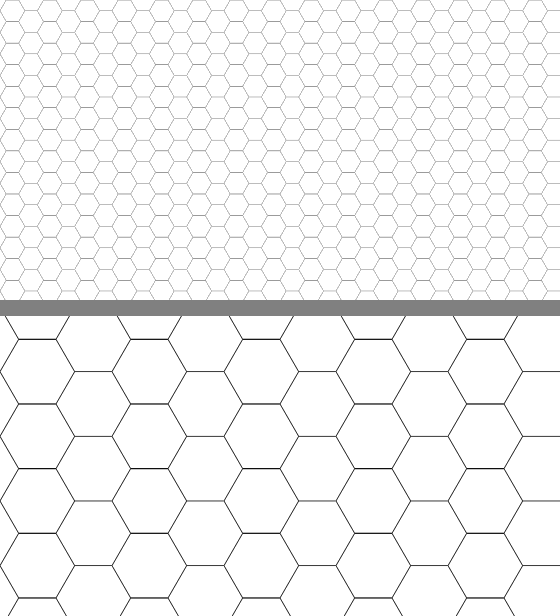
Top, the full canvas; bottom, a detail of the centre.
Give the GLSL for this pattern, as a Shadertoy shader.

```glsl
// Honeycomb of thin dark outlines on white, flat-topped hexagons in staggered columns.

#define REPEATS_ACROSS 15.0
#define LINE_WIDTH 0.021        // in hexagon sides
#define HEAVY_RATIO 1.5         // level edges of the main columns
#define LINE_COLOR vec3(0.0)
#define PAPER_COLOR vec3(1.0)

const float SQRT3 = sqrt(3.0);
const vec2 PERIOD = vec2(3.0, SQRT3);   // repeat size for a side of one

// Offset from the nearest point of a rectangular lattice through origin.
vec2 latticeOffset(vec2 p, vec2 origin) {
    return mod(p - origin + 0.5 * PERIOD, PERIOD) - 0.5 * PERIOD;
}

// Fraction of a filter-wide box covered by a line at this distance.
float lineCoverage(float dist, float width, float pixel) {
    float nearSide = max(dist - 0.5 * pixel, -0.5 * width);
    float farSide = min(dist + 0.5 * pixel, 0.5 * width);
    return clamp((farSide - nearSide) / pixel, 0.0, 1.0);
}

void mainImage(out vec4 fragColor, in vec2 fragCoord) {
    // Hexagon sides as units, measured from the upper left corner
    float pixel = REPEATS_ACROSS * PERIOD.x / iResolution.x;
    vec2 p = vec2(fragCoord.x, iResolution.y - fragCoord.y) * pixel;

    // Nearest hexagon among the main and the staggered columns
    vec2 mainCell = latticeOffset(p, vec2(1.0, 0.5 * SQRT3));
    vec2 staggeredCell = latticeOffset(p, vec2(2.5, 0.0));
    bool inMain = dot(mainCell, mainCell) < dot(staggeredCell, staggeredCell);
    vec2 q = abs(inMain ? mainCell : staggeredCell);

    // Distance to the level and slanted edges
    float level = 0.5 * SQRT3 - q.y;
    float slanted = 0.5 * SQRT3 - dot(q, vec2(0.5 * SQRT3, 0.5));

    float levelWidth = LINE_WIDTH * (inMain ? HEAVY_RATIO : 1.0);
    float ink = max(lineCoverage(level, levelWidth, pixel),
                    lineCoverage(slanted, LINE_WIDTH, pixel));
    fragColor = vec4(mix(PAPER_COLOR, LINE_COLOR, ink), 1.0);
}
```
